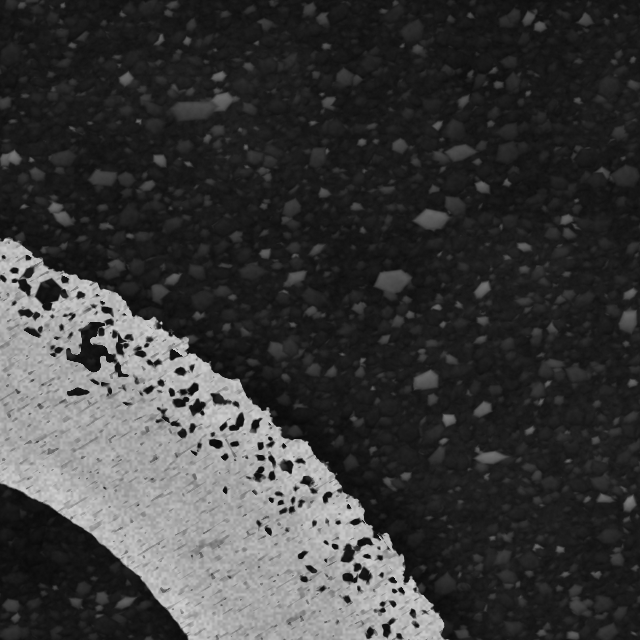
Give the GLSL for this texture, as a three.js fragment shader.

```glsl
// Draws dark stony asphalt crossed by a worn, pitted arc of pale road paint.
varying vec2 vUv;

const float TAU = 6.2831853;
const vec2 OUTER_CENTER = vec2(-0.556, -0.713);
const vec2 INNER_CENTER = vec2(-0.247, -0.348);
const float OUTER_RADIUS = 1.449;
const float INNER_RADIUS = 0.643;

float hash(vec2 p) {
  vec3 q = fract(vec3(p.xyx) * 0.1031);
  q += dot(q, q.yzx + 33.33);
  return fract((q.x + q.y) * q.z);
}

float noise(vec2 p) {
  vec2 cell = floor(p), f = fract(p);
  f = f * f * (3.0 - 2.0 * f);
  float low = mix(hash(cell), hash(cell + vec2(1.0, 0.0)), f.x);
  float high = mix(hash(cell + vec2(0.0, 1.0)), hash(cell + 1.0), f.x);
  return mix(low, high, f.y);
}

float fbm(vec2 p) {
  float sum = 0.0, gain = 0.533;
  for (int i = 0; i < 4; i++) {
    sum += gain * noise(p);
    p = p * 2.03 + 17.3;
    gain *= 0.5;
  }
  return sum;
}

vec2 rotate(vec2 p, float angle) {
  float c = cos(angle), s = sin(angle);
  return vec2(c * p.x + s * p.y, c * p.y - s * p.x);
}

// Signed distance to an irregular six-sided pebble
float pebble(vec2 p, vec2 size, float angle, float seed) {
  vec2 q = rotate(p, angle) / size;
  float d = -1.0;
  for (int i = 0; i < 6; i++) {
    float k = float(i);
    float a = (k + 0.7 * hash(vec2(k, seed))) * TAU / 6.0;
    d = max(d, dot(q, vec2(cos(a), sin(a))) - 0.75 - 0.25 * hash(vec2(seed, k)));
  }
  return d * min(size.x, size.y);
}

// Lays one lit pebble over a tone
float layPebble(float tone, vec2 p, vec2 size, float angle, float seed, float albedo) {
  float d = pebble(p, size, angle, seed);
  float light = 0.96 + 0.22 * dot(p / size, vec2(-0.35, 0.9));
  light *= 0.8 + 0.2 * smoothstep(0.0, 0.006, -d);
  return mix(tone, albedo * light, 1.0 - smoothstep(-0.0025, 0.0015, d));
}

// One scattered layer of pebbles on a jittered grid
float gravel(float tone, vec2 p, float scale, float density, float seed) {
  vec2 home = floor(p * scale);
  for (int j = -1; j <= 1; j++) {
    for (int i = -1; i <= 1; i++) {
      vec2 cell = home + vec2(float(i), float(j));
      vec2 key = cell + seed;
      if (hash(key + 3.7) > density) continue;
      vec2 center = (cell + 0.2 + 0.6 * vec2(hash(key + 11.0), hash(key + 23.0))) / scale;
      float r = mix(0.28, 0.56, hash(key + 31.0)) / scale;
      vec2 size = r * vec2(1.1, mix(0.55, 0.95, hash(key + 41.0)));
      float h = hash(key + 53.0);
      float albedo = 0.105 + 0.1 * h * h + 0.2 * pow(h, 14.0);
      float angle = 0.25 + 1.8 * (hash(key + 67.0) - 0.5);
      tone = layPebble(tone, p - center, size, angle, 100.0 * h, albedo);
    }
  }
  return tone;
}

// Chipped holes, most common a short way in from the outer edge
float chips(vec2 p, float depth, float scale, float seed) {
  vec2 home = floor(p * scale);
  float likely = 0.42 * smoothstep(0.0, 0.03, depth) * (1.0 - smoothstep(0.07, 0.17, depth)) + 0.015;
  float d = 1.0;
  for (int j = -1; j <= 1; j++) {
    for (int i = -1; i <= 1; i++) {
      vec2 cell = home + vec2(float(i), float(j));
      vec2 key = cell + seed;
      vec2 center = (cell + 0.2 + 0.6 * vec2(hash(key + 5.0), hash(key + 9.0))) / scale;
      float r = mix(0.14, 0.36, hash(key + 15.0)) / scale;
      float chip = pebble(p - center, r * vec2(1.2, 0.8), TAU * hash(key), hash(key) * 90.0);
      d = min(d, chip + 0.04 * smoothstep(-0.02, 0.02, hash(key + 29.0) - likely));
    }
  }
  return d;
}

float asphalt(vec2 p, float outer, float inner) {
  float tone = 0.065 + 0.05 * fbm(p * 90.0);
  tone = gravel(tone, p, 66.0, 0.85, 13.0);
  tone = gravel(tone, p, 42.0, 0.72, 131.0);
  tone = gravel(tone, p, 27.0, 0.42, 257.0);
  // Large pale stones
  tone = layPebble(tone, p - vec2(0.678, 0.656), vec2(0.029, 0.016), 0.05, 4.0, 0.36);
  tone = layPebble(tone, p - vec2(0.613, 0.560), vec2(0.027, 0.022), 0.35, 9.0, 0.38);
  tone = layPebble(tone, p - vec2(0.666, 0.406), vec2(0.022, 0.016), 0.4, 15.0, 0.32);
  tone = layPebble(tone, p - vec2(0.302, 0.826), vec2(0.042, 0.018), 0.1, 21.0, 0.23);
  tone = layPebble(tone, p - vec2(0.163, 0.721), vec2(0.026, 0.014), 0.1, 27.0, 0.30);
  tone = layPebble(tone, p - vec2(0.766, 0.284), vec2(0.025, 0.012), 0.1, 33.0, 0.34);
  // Uneven light, with shade along both painted edges
  tone *= 0.65 + 0.75 * fbm(p * vec2(5.0, 7.0) + 4.0);
  tone *= mix(0.65, 1.0, smoothstep(0.0, 0.09, -outer));
  tone *= 1.0 + 0.2 * smoothstep(0.0, 0.03, -inner) * step(0.0, outer);
  return tone + 0.045 * (fbm(p * 150.0) - 0.45);
}

float paint(vec2 p, float outer, float inner) {
  float tone = 0.655 + 0.08 * (1.0 - smoothstep(0.03, 0.14, outer));
  tone += 0.08 * (1.0 - smoothstep(0.01, 0.08, inner));
  tone += 0.10 * (fbm(p * 35.0) - 0.5) + 0.13 * (noise(p * 240.0) - 0.5);
  // Slanted scratches and pinholes
  float scratch = noise(rotate(p, 0.55) * vec2(75.0, 210.0));
  float pinhole = noise(rotate(p, 0.5) * vec2(100.0, 160.0) + 40.0);
  return tone - 0.15 * smoothstep(0.7, 0.95, scratch) - 0.24 * smoothstep(0.86, 0.96, pinhole);
}

void main() {
  vec2 p = vUv;
  float outer = OUTER_RADIUS - length(p - OUTER_CENTER);
  float inner = length(p - INNER_CENTER) - INNER_RADIUS;
  float edge = min(outer + 0.045 * (fbm(p * 38.0) - 0.5), inner + 0.009 * (fbm(p * 50.0) - 0.5));
  // Chips, one deep hole and a ragged cluster
  float ragged = 0.006 * (noise(p * 130.0) - 0.5);
  float hole = min(chips(p, outer, 34.0, 71.0), chips(p, outer, 58.0, 191.0)) + ragged;
  hole = min(hole, pebble(p - vec2(0.076, 0.544), vec2(0.022, 0.019), 0.3, 7.0));
  float cluster = length((p - vec2(0.143, 0.438)) * vec2(1.0, 0.8));
  hole = min(hole, cluster - 0.027 + 0.09 * (noise(p * 75.0) - 0.4));
  float coat = smoothstep(-0.0015, 0.0025, edge) * smoothstep(-0.0015, 0.002, hole);
  float tone = mix(asphalt(p, outer, inner), paint(p, outer, inner), coat);
  gl_FragColor = vec4(vec3(clamp(tone, 0.0, 1.0)), 1.0);
}
```
